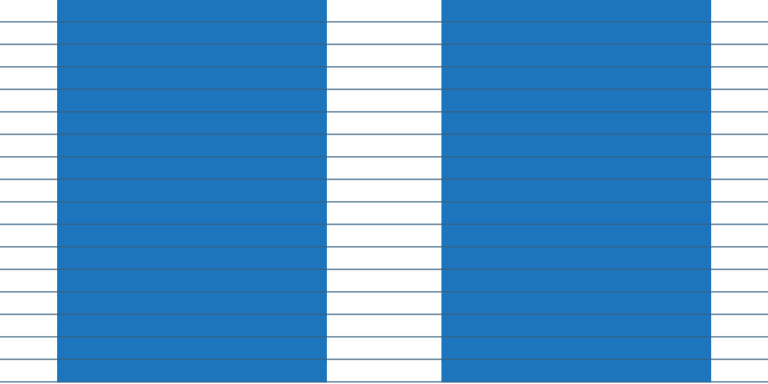
Give the GLSL for this pattern, as a Shadertoy shader.

```glsl
// Wide blue vertical bands on white, crossed by thin evenly spaced slate rules.

// Lengths are in units of the canvas height.
const float BAND_PERIOD  = 1.0008;
const float BAND_WIDTH   = 0.7025;
const float BAND_CENTER  = 0.5;
const float BAND_BOTTOM  = 1.2 / 256.0;   // paper left bare under the bands
const float RULE_PERIOD  = 15.0 / 256.0;
const float RULE_OFFSET  = 14.55 / 256.0; // first rule, measured from the top
const float RULE_WIDTH   = 0.75 / 256.0;
const float RULE_FILTER  = 1.6;           // smoothing of the rules, in pixels

const vec3 PAPER_COLOR = vec3(1.0);
const vec3 BAND_COLOR  = vec3(0.11, 0.46, 0.74);
const vec3 RULE_COLOR  = vec3(0.21, 0.38, 0.51);

// Signed distance to the centre of the nearest repeat.
float repeatCentered(float x, float period) {
    return (fract(x / period + 0.5) - 0.5) * period;
}

// Share of a box filter covered by a stripe centred at distance d.
float stripeCoverage(float d, float width, float filterWidth) {
    float left  = max(d - 0.5 * width, -0.5 * filterWidth);
    float right = min(d + 0.5 * width,  0.5 * filterWidth);
    return max(right - left, 0.0) / filterWidth;
}

void mainImage(out vec4 fragColor, in vec2 fragCoord) {
    float pixel = 1.0 / iResolution.y;
    vec2 p = fragCoord * pixel;

    // Vertical bands, ending just above the bottom edge
    float bandDist = repeatCentered(p.x - BAND_CENTER, BAND_PERIOD);
    float band = stripeCoverage(bandDist, BAND_WIDTH, pixel);
    band *= clamp((p.y - BAND_BOTTOM) / pixel + 0.5, 0.0, 1.0);

    // Horizontal rules, counted down from the top, none above the first
    float depth = 1.0 - p.y - RULE_OFFSET;
    float ruleIndex = max(floor(depth / RULE_PERIOD + 0.5), 0.0);
    float ruleDist = depth - ruleIndex * RULE_PERIOD;
    float rule = stripeCoverage(ruleDist, RULE_WIDTH, RULE_FILTER * pixel);

    vec3 color = mix(PAPER_COLOR, BAND_COLOR, band);
    color = mix(color, RULE_COLOR, rule);
    fragColor = vec4(color, 1.0);
}
```
